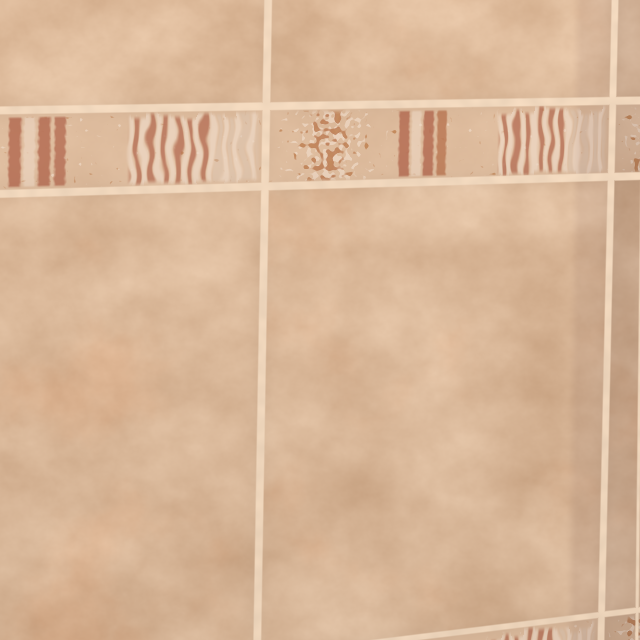
Reproduce this pattern procedurally as a Shadertoy shader.

```glsl
#define STONE_DARK vec3(0.785, 0.635, 0.505)
#define STONE_LIGHT vec3(0.925, 0.805, 0.690)
#define STRIP_BASE vec3(0.870, 0.740, 0.625)
#define GROUT vec3(0.950, 0.850, 0.745)
#define RUST vec3(0.710, 0.440, 0.340)
#define OCHRE vec3(0.740, 0.500, 0.320)
#define GLAZE vec3(0.925, 0.840, 0.765)
#define JOINT_HALF 0.0062
#define EDGE_SOFT 0.0016
#define MOTTLE 0.85
#define STRIP_HEIGHT 0.13

// Joint positions along the top edge, and their lean over the full height
const float jointTop[4] = float[4](-0.235, 0.419, 0.961, 1.300);
const float jointLean[4] = float[4](-0.012, -0.017, -0.022, -0.024);

vec2 gradientAt(vec2 cell) {
    vec3 h = fract(cell.xyx * vec3(0.1031, 0.1030, 0.0973));
    h += dot(h, h.yzx + 33.33);
    float angle = 6.2832 * fract((h.x + h.y) * h.z);
    return vec2(cos(angle), sin(angle));
}

float gradientNoise(vec2 p) {
    vec2 i = floor(p), f = fract(p);
    vec2 w = f * f * f * (f * (f * 6.0 - 15.0) + 10.0);
    vec2 e = vec2(1.0, 0.0);
    float a = dot(gradientAt(i), f);
    float b = dot(gradientAt(i + e.xy), f - e.xy);
    float c = dot(gradientAt(i + e.yx), f - e.yx);
    float d = dot(gradientAt(i + e.xx), f - e.xx);
    return mix(mix(a, b, w.x), mix(c, d, w.x), w.y);
}

float fbm(vec2 p) {
    float sum = 0.0, amp = 0.55;
    for (int i = 0; i < 6; i++) {
        sum += amp * gradientNoise(p);
        p = mat2(1.6, 1.2, -1.2, 1.6) * p + 7.3;
        amp *= 0.56;
    }
    return sum;
}

float band(float x, float lo, float hi, float soft) {
    return smoothstep(lo - soft, lo + soft, x) - smoothstep(hi - soft, hi + soft, x);
}

float line(float dist, float halfWidth, float soft) {
    return 1.0 - smoothstep(halfWidth - soft, halfWidth + soft, abs(dist));
}

vec3 stone(vec2 p, vec2 tile) {
    vec2 q = p + tile * vec2(3.7, 5.1);
    float cloud = fbm(q * vec2(4.5, 6.0)) + 0.35 * fbm(q * 17.0);
    vec3 col = mix(STONE_DARK, STONE_LIGHT, clamp(0.53 + MOTTLE * cloud, 0.0, 1.0));
    float blush = smoothstep(0.05, 0.4, fbm(q * 3.0 + 19.0));
    return col * mix(vec3(1.0), vec3(1.0, 0.96, 0.93), blush);
}

// Decorated strip: s runs across one tile, v down the strip
vec3 decor(vec3 base, vec2 p, float s, float v, float tile) {
    vec3 col = mix(base, STRIP_BASE, 0.6);
    float rough = 0.004 * gradientNoise(p * 120.0);

    // Speckled patch
    float spread = exp(-pow((s - 0.19) / 0.10, 2.0));
    float core = exp(-pow((s - 0.18) / 0.075, 2.0));
    float inside = band(v, 0.08, 0.94, 0.04);
    float grain = gradientNoise(p * 115.0 + tile * 9.0);
    float fleck = gradientNoise(p * 90.0 + 41.0);
    col = mix(col, GLAZE, 0.75 * inside * smoothstep(0.42, 0.62, grain + 0.5 * spread));
    col = mix(col, mix(RUST, OCHRE, 0.5 + fleck), 0.85 * inside * smoothstep(0.42, 0.60, fleck + 0.46 * core));

    // Straight bars
    float bars = band(v, 0.09, 0.92, 0.02);
    float x = s + rough;
    col = mix(col, GLAZE, 0.6 * bars * band(x, 0.421, 0.448, 0.004));
    col = mix(col, RUST, 0.9 * bars * (band(x, 0.385, 0.414, 0.004) + band(x, 0.456, 0.484, 0.004)));
    col = mix(col, mix(RUST, OCHRE, 0.5 * tile), 0.85 * bars * band(x, 0.495, 0.521, 0.004));

    // Wavy strokes, rust first and then fading to glaze
    float wave = (s + 0.018 * gradientNoise(vec2(s * 22.0, v * 3.0 + tile * 6.0))) * 31.0;
    float id = floor(wave);
    float ends = 0.12 * gradientNoise(vec2(id * 0.73, tile + 0.4));
    float stroke = band(v, 0.10 + ends, 0.92 + ends * 0.5, 0.04);
    float thickness = 0.19 + 0.16 * gradientNoise(vec2(wave * 0.7, v * 4.0));
    float ink = line(fract(wave) - 0.5, thickness, 0.10) * stroke;
    float pale = line(fract(wave + 0.5) - 0.5, 0.22, 0.14) * stroke;
    col = mix(col, GLAZE, 0.75 * pale * band(s, 0.67, 0.98, 0.01));
    col = mix(col, RUST, 0.8 * ink * band(s, 0.675, 0.868, 0.008));
    return mix(col, GLAZE * 0.93, 0.45 * ink * band(s, 0.87, 0.98, 0.01));
}

void mainImage(out vec4 fragColor, in vec2 fragCoord) {
    vec2 p = fragCoord / iResolution.xy;
    float down = 1.0 - p.y;
    float soft = max(EDGE_SOFT, 0.75 / min(iResolution.x, iResolution.y));

    // Horizontal joints converge with the viewing angle
    float upper = 0.1725 - 0.0155 * p.x;
    float lower = 0.303 - 0.028 * p.x;
    float bottom = 1.076 - 0.123 * p.x;
    float row = step(upper, down) + step(lower, down) + step(bottom, down);
    float grout = max(line(down - upper, JOINT_HALF, soft), line(down - lower, JOINT_HALF, soft));
    grout = max(grout, line(down - bottom, JOINT_HALF * 0.75, soft));
    float rim = min(min(abs(down - upper), abs(down - lower)), abs(down - bottom));

    // Vertical joints and the position across the current tile
    float s = 0.0, column = 0.0;
    for (int i = 0; i < 3; i++) {
        float left = jointTop[i] + jointLean[i] * down;
        float right = jointTop[i + 1] + jointLean[i + 1] * down;
        if (p.x >= left) { s = (p.x - left) / (right - left); column = float(i); }
        grout = max(grout, line(p.x - left, JOINT_HALF * (1.1 - 0.12 * float(i)), soft));
        rim = min(rim, abs(p.x - left));
    }
    float corner = 1.006 - 0.011 * down;
    grout = max(grout, line(p.x - corner, 0.0025, soft));

    vec3 col = stone(p, vec2(column, row));
    if (row == 1.0) col = decor(col, p, s, (down - upper) / (lower - upper), column);
    if (row == 3.0) col = decor(col, p, s, (down - bottom) / STRIP_HEIGHT, column);

    // Shaded reflection beside the corner, and broad falloff of light
    float shade = smoothstep(0.893, 0.912, p.x + 0.012 * down);
    col *= 1.0 - vec3(0.055, 0.065, 0.06) * shade - 0.035 * step(1.5, column);
    col *= 1.02 - 0.045 * down;
    col *= 1.0 - 0.045 * exp(-rim * 90.0);

    vec3 groutColor = GROUT * (1.0 + 0.04 * gradientNoise(p * 45.0) - 0.03 * down);
    fragColor = vec4(mix(col, groutColor, grout), 1.0);
}
```
